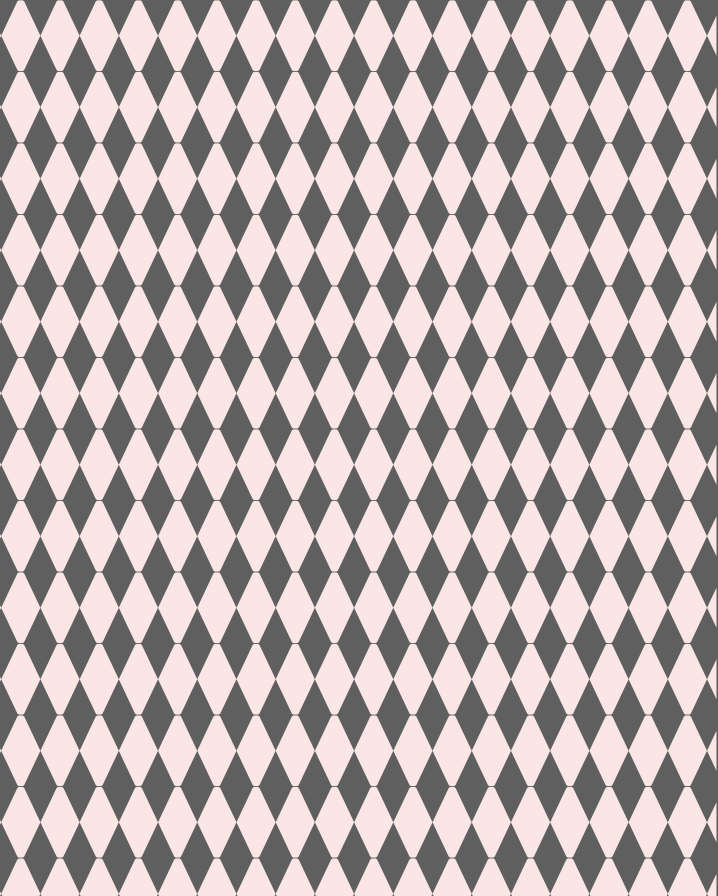
A Shadertoy shader for this pattern:

```glsl
// Harlequin pattern: tall pale pink lozenges with clipped, softened tips on grey.
// One folded cell gives the lozenge as a rounded intersection of two half planes;
// a small grid of samples per pixel keeps the thin seams and points smooth.

// Signed distance to the lozenge, in cell widths; p is relative to its centre.
float lozenge(vec2 p) {
    p = abs(p);
    float side = dot(p - vec2(0.5, 0.0), vec2(0.905, 0.426));
    float tip = p.y - 0.903;
    float radius = 0.035;
    vec2 corner = vec2(side, tip) + radius;
    return length(max(corner, 0.0)) + min(max(corner.x, corner.y), 0.0) - radius;
}

// Coverage of pink at a canvas position from 0 to 1.
float pinkCover(vec2 uv, float softness) {
    // Repeats across and down, offset to the first lozenge centre
    vec2 cell = uv * vec2(18.31, 12.53) - vec2(0.53, 0.031);
    vec2 p = (fract(cell + 0.5) - 0.5) * vec2(1.0, 1.828);
    float cover = clamp(0.5 - lozenge(p) / softness, 0.0, 1.0);
    // Narrow grey margin along the right side
    return cover * step(uv.x, 0.9978);
}

void mainImage(out vec4 fragColor, in vec2 fragCoord) {
    const int GRID = 4;
    float softness = 18.31 / (iResolution.x * float(GRID));

    // Average the samples inside the pixel
    float cover = 0.0;
    for (int j = 0; j < GRID; j++) {
        for (int i = 0; i < GRID; i++) {
            vec2 offset = (vec2(i, j) + 0.5) / float(GRID) - 0.5;
            cover += pinkCover((fragCoord + offset) / iResolution.xy, softness);
        }
    }
    cover /= float(GRID * GRID);

    vec3 grey = vec3(0.373, 0.371, 0.371);
    vec3 pink = vec3(0.98, 0.902, 0.896);
    fragColor = vec4(mix(grey, pink, cover), 1.0);
}
```
